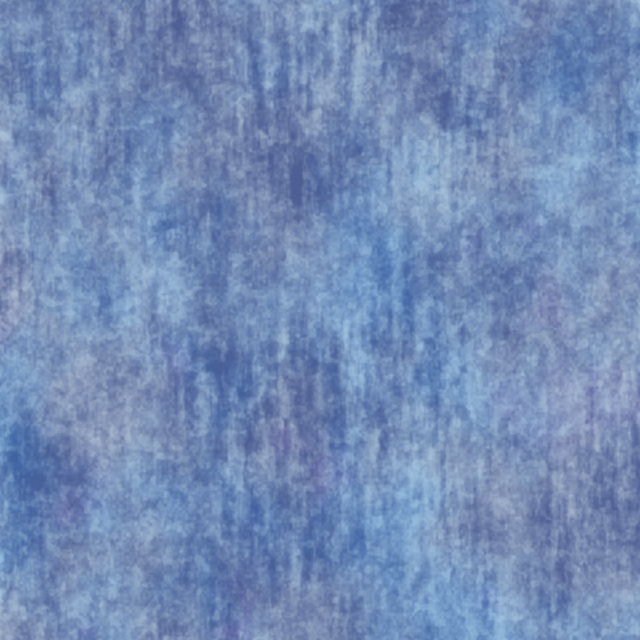
Give the GLSL for this texture, as a Shadertoy shader.

```glsl
// Weathered blue dye wash: soft clouds, ragged vertical drips and pale flecks.

const vec3 DEEP_BLUE  = vec3(0.295, 0.395, 0.615);
const vec3 PALE_BLUE  = vec3(0.615, 0.715, 0.820);
const vec3 AZURE_TINT = vec3(-0.042, 0.008, 0.036);
const vec3 VIOLET_TINT = vec3(0.030, -0.035, 0.004);

// Sine-free hash, 0 to 1
float hash(vec2 p) {
    vec3 q = fract(vec3(p.xyx) * 0.1031);
    q += dot(q, q.yzx + 33.33);
    return fract((q.x + q.y) * q.z);
}

// Smooth value noise centred on zero, -0.5 to 0.5
float noise(vec2 p) {
    vec2 cell = floor(p);
    vec2 f = fract(p);
    vec2 w = f * f * (3.0 - 2.0 * f);
    float low  = mix(hash(cell), hash(cell + vec2(1.0, 0.0)), w.x);
    float high = mix(hash(cell + vec2(0.0, 1.0)), hash(cell + 1.0), w.x);
    return mix(low, high, w.y) - 0.5;
}

// Layered noise, each octave rotated to hide the lattice
float fbm(vec2 p, int octaves) {
    const mat2 turn = mat2(1.6, 1.2, -1.2, 1.6);
    float sum = 0.0;
    float weight = 0.55;
    for (int i = 0; i < octaves; i++) {
        sum += weight * noise(p);
        p = turn * p + 17.3;
        weight *= 0.55;
    }
    return sum;
}

// Vertical drips: noise stretched along y, with ragged edges
float drips(vec2 uv, vec2 scale, float ragged, float seed) {
    vec2 wobble = vec2(noise(uv * 95.0 + seed), noise(uv * 85.0 + seed + 41.0));
    vec2 p = uv * scale + wobble * ragged * vec2(0.5, 1.0) + seed;
    return noise(p) + 0.5 * noise(p * vec2(2.1, 1.7) + 9.7);
}

void mainImage(out vec4 fragColor, in vec2 fragCoord) {
    vec2 uv = fragCoord / min(iResolution.x, iResolution.y);

    // Broad light and dark areas
    float clouds = fbm(uv * vec2(6.5, 5.8) + 3.7, 4);

    // Drips at three widths, fading in and out across the cloth
    float dripMask = smoothstep(-0.18, 0.20, fbm(uv * vec2(7.0, 5.0) + 61.0, 3));
    float wideDrips = drips(uv, vec2(18.0, 5.5), 0.45, 12.0);
    float thinDrips = drips(uv, vec2(50.0, 10.0), 0.80, 35.0);
    float fineDrips = drips(uv, vec2(120.0, 19.0), 0.80, 83.0);
    float streaks = 0.19 * wideDrips
                  + mix(0.12, 0.44, dripMask) * thinDrips
                  + mix(0.14, 0.40, dripMask) * fineDrips;

    // Pale flecks and fine fibre grain
    float mottle = fbm(uv * 52.0 + 27.0, 3);
    float flecks = smoothstep(0.03, 0.15, fbm(uv * 80.0 + 140.0, 2)) - 0.3;
    float grain = noise(uv * vec2(240.0, 200.0) + 5.0);

    float tone = 0.48 + 0.90 * clouds + streaks + 0.48 * mottle
               + 0.16 * flecks + 0.22 * grain;
    tone = mix(tone, smoothstep(0.0, 1.0, tone), 0.35);
    tone = clamp(tone, -0.05, 1.08);

    // Drift between greyed and azure dye, with a little violet in the shadows
    float azure = fbm(uv * vec2(6.5, 5.5) + 91.0, 3)
                + 0.16 * wideDrips + 0.20 * mottle;
    float violet = smoothstep(0.12, 0.36, fbm(uv * 8.0 + 203.0, 3) + 0.25 * mottle);

    vec3 color = mix(DEEP_BLUE, PALE_BLUE, tone);
    color += AZURE_TINT * clamp(azure * 3.2, -0.6, 1.0);
    color += VIOLET_TINT * violet * (1.0 - 0.8 * clamp(tone, 0.0, 1.0));

    fragColor = vec4(clamp(color, 0.0, 1.0), 1.0);
}
```
